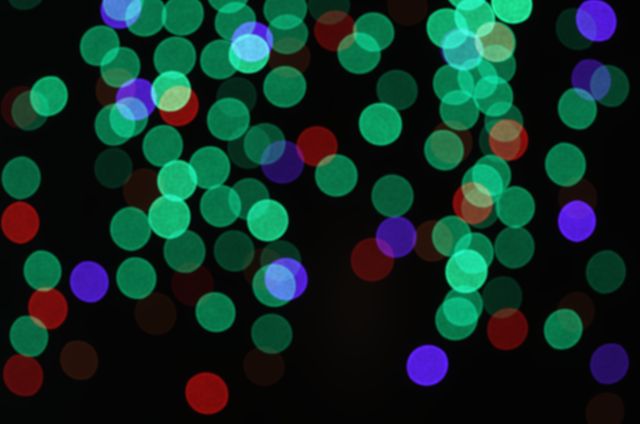
A Shadertoy shader for this background:

```glsl
// Out-of-focus fairy lights: translucent coloured discs on a near-black night.
// Green discs hang in loose strands; violet, red and brown ones are scattered by
// a low-discrepancy sequence. All are screen-blended and faintly textured.

vec3 hash3(float n) {
    vec3 h = fract(n * vec3(0.1031, 0.1030, 0.0973));
    h += dot(h, h.yzx + 33.33);
    return fract((h.xxy + h.yzz) * h.zyx);
}

vec2 gradient(vec2 cell) {
    float angle = 6.2832 * hash3(cell.x + cell.y * 157.0).x;
    return vec2(cos(angle), sin(angle));
}

float gradientNoise(vec2 p) {
    vec2 i = floor(p), f = p - i;
    vec2 u = f * f * f * (f * (f * 6.0 - 15.0) + 10.0);
    vec2 e = vec2(1.0, 0.0);
    return mix(mix(dot(gradient(i), f), dot(gradient(i + e), f - e), u.x),
               mix(dot(gradient(i + e.yx), f - e.yx), dot(gradient(i + 1.0), f - 1.0), u.x), u.y);
}

// Coverage of one blurred light: lens-clipped disc, soft edge, thin bright rim.
float bokeh(vec2 p, vec2 centre, float radius) {
    vec2 q = p - centre;
    vec2 lensShift = 0.015 * (centre - vec2(0.75, 0.5));
    float d = max(length(q), length(q + lensShift)) - radius;
    float edge = 0.003 + 0.5 / iResolution.y;
    float disc = smoothstep(edge, -edge, d);
    float rim = exp(-pow((d + 0.005) / 0.003, 2.0));
    float halo = 0.03 * exp(-max(d, 0.0) / 0.015);
    return disc * (0.92 + 0.1 * rim) + halo * (1.0 - disc);
}

vec3 screenBlend(vec3 a, vec3 b) {
    return 1.0 - (1.0 - a) * (1.0 - clamp(b, 0.0, 1.0));
}

// Strands of green lights: centre x, half width, lowest y, number of lights.
const vec4 strands[6] = vec4[6](
    vec4(0.09, 0.06, 0.06, 6.0),
    vec4(0.33, 0.11, 0.33, 16.0),
    vec4(0.58, 0.10, 0.21, 20.0),
    vec4(0.84, 0.10, 0.47, 7.0),
    vec4(1.13, 0.09, 0.22, 25.0),
    vec4(1.38, 0.08, 0.13, 6.0));

vec3 greenStrands(vec3 col, vec2 p, float texture1) {
    for (int k = 0; k < 6; k++) {
        vec4 s = strands[k];
        for (float j = 0.0; j < s.w; j++) {
            vec3 h = hash3(j * 7.3 + float(k) * 211.0 + 5.0);
            float along = (j + h.y) / s.w;
            float side = 2.0 * fract(j * 0.618 + h.x * 0.4) - 1.0;
            vec2 centre = vec2(s.x + side * s.y, mix(1.03, s.z, pow(along, 1.15)));
            float level = 0.22 + 0.58 * smoothstep(0.0, 0.4, h.z) + 0.55 * smoothstep(0.82, 1.0, h.z);
            // The fullest strand shines most near its top.
            if (k == 4) level += 0.4 * smoothstep(0.7, 1.0, centre.y);
            vec3 tint = vec3(0.02, 0.61, 0.37) * level + vec3(0.08, 0.0, 0.03) * smoothstep(1.0, 1.4, level);
            col = screenBlend(col, tint * texture1 * bokeh(p, centre, 0.049 + 0.004 * h.x));
        }
    }
    return col;
}

// Evenly scattered lights; lift above 1 gathers them towards the top.
vec3 scatter(vec3 col, vec2 p, float count, float seed, float lift, float dimmest, vec3 tint) {
    for (float i = 0.0; i < count; i++) {
        vec3 h = hash3(i * 11.7 + seed * 83.0);
        vec2 t = fract(seed * vec2(0.37, 0.61) + i * vec2(0.7549, 0.5698) + 0.08 * h.xy);
        vec2 centre = vec2(1.52 * t.x, 1.0 - 0.98 * pow(t.y, lift));
        float level = mix(dimmest, 1.0, smoothstep(0.25, 0.75, h.z));
        col = screenBlend(col, tint * level * bokeh(p, centre, 0.049 + 0.004 * h.x));
    }
    return col;
}

void mainImage(out vec4 fragColor, in vec2 fragCoord) {
    vec2 p = fragCoord / iResolution.y;

    // Night backdrop with a faint warm smudge and a cool left side.
    vec3 col = vec3(0.013, 0.013, 0.012);
    vec2 smudge = (p - vec2(0.84, 0.28)) / vec2(0.12, 0.2);
    col += vec3(0.035, 0.024, 0.016) * exp(-dot(smudge, smudge));
    col += vec3(0.004, 0.012, 0.013) * exp(-p.x * 5.0);

    // Fine mottling on the disc surfaces.
    float mottle = 1.0 + 0.09 * gradientNoise(p * 95.0) + 0.08 * gradientNoise(p * 28.0 + 9.0);

    col = scatter(col, p, 13.0, 3.0, 0.9, 0.5, vec3(0.15, 0.055, 0.02));
    col = scatter(col, p, 14.0, 8.0, 0.9, 0.2, vec3(0.52, 0.03, 0.025) * mottle);
    col = greenStrands(col, p, mottle);
    col = scatter(col, p, 13.0, 5.0, 1.5, 0.4, vec3(0.34, 0.10, 0.94) * mottle);

    fragColor = vec4(col, 1.0);
}
```
